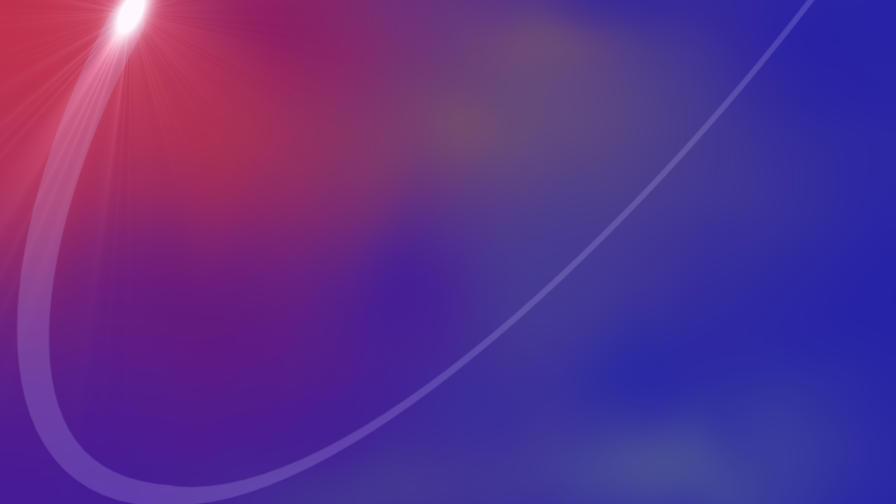
Write a Shadertoy shader that draws this background.

```glsl
// Red-to-blue cloudy backdrop with a thin curved ribbon sweeping from a bright flare.

const vec2 FLARE_POS = vec2(0.260, 0.975);
const vec2 FLARE_AXIS = vec2(-0.447, -0.894);
const vec3 FLARE_PINK = vec3(1.0, 0.58, 0.72);
const vec3 RIBBON_TINT = vec3(0.76, 0.70, 0.97);
const vec3 HAZE_GREY = vec3(0.40, 0.38, 0.53);

// Tints a colour inside a soft elliptical cloud.
vec3 cloud(vec3 base, vec2 p, vec2 centre, vec2 radius, vec3 tint, float strength) {
    vec2 q = (p - centre) / radius;
    return mix(base, tint, strength * exp(-dot(q, q)));
}

// Layered sines that bend the clouds.
vec2 warp(vec2 p) {
    vec2 offset = vec2(0.0);
    float amplitude = 0.025, frequency = 6.0;
    for (int i = 0; i < 4; i++) {
        offset += amplitude * sin(frequency * (p.yx + offset.yx) + vec2(1.3, 4.1) * float(i + 1));
        amplitude *= 0.55;
        frequency *= 1.9;
    }
    return p + offset;
}

// Soft drifting wisps in 0..1, from warped sines.
float wisps(vec2 p) {
    vec2 q = warp(p * 1.5) * 5.0;
    return 0.5 + 0.25 * sin(q.x + 1.4 * sin(q.y * 0.9)) + 0.25 * sin(q.y * 1.5 - q.x * 1.1 + 2.0);
}

vec3 background(vec2 p) {
    vec3 c = mix(vec3(0.25, 0.10, 0.60), vec3(0.12, 0.11, 0.67), smoothstep(0.3, 1.6, p.x));
    // Warm side
    c = cloud(c, p, vec2(0.09, 0.93), vec2(0.86, 0.54), vec3(0.74, 0.18, 0.29), 1.0);
    c = cloud(c, p, vec2(0.00, 0.70), vec2(0.26, 0.26), vec3(0.76, 0.20, 0.32), 0.5);
    c = cloud(c, p, vec2(0.58, 0.98), vec2(0.15, 0.13), vec3(0.52, 0.08, 0.38), 0.6);
    c = cloud(c, p, vec2(0.37, 0.76), vec2(0.20, 0.13), vec3(0.70, 0.20, 0.29), 0.5);
    c = cloud(c, p, vec2(0.77, 0.72), vec2(0.22, 0.12), vec3(0.56, 0.25, 0.36), 0.5);
    c = cloud(c, p, vec2(0.37, 0.38), vec2(0.25, 0.14), vec3(0.36, 0.07, 0.49), 0.45);
    // Grey haze
    c = cloud(c, p, vec2(1.32, 0.70), vec2(0.32, 0.28), vec3(0.27, 0.26, 0.56), 0.6);
    c = cloud(c, p, vec2(1.04, 0.77), vec2(0.26, 0.25), vec3(0.42, 0.31, 0.45), 0.75);
    c = cloud(c, p, vec2(0.90, 0.74), vec2(0.08, 0.07), vec3(0.50, 0.33, 0.37), 0.45);
    c = cloud(c, p, vec2(1.08, 0.90), vec2(0.13, 0.06), vec3(0.48, 0.32, 0.42), 0.5);
    c = cloud(c, p, vec2(1.08, 0.40), vec2(0.24, 0.24), vec3(0.26, 0.24, 0.58), 0.75);
    c = cloud(c, p, vec2(0.74, 0.02), vec2(0.28, 0.10), vec3(0.27, 0.26, 0.56), 0.6);
    c = cloud(c, p, vec2(1.34, 0.05), vec2(0.26, 0.12), vec3(0.34, 0.38, 0.56), 0.7);
    c = cloud(c, p, vec2(1.55, 0.18), vec2(0.14, 0.14), vec3(0.24, 0.26, 0.61), 0.6);
    // Deep violet and blue pockets
    c = cloud(c, p, vec2(0.81, 0.41), vec2(0.13, 0.12), vec3(0.25, 0.08, 0.60), 0.7);
    c = cloud(c, p, vec2(0.97, 0.19), vec2(0.09, 0.08), vec3(0.18, 0.15, 0.63), 0.6);
    c = cloud(c, p, vec2(1.25, 0.25), vec2(0.12, 0.10), vec3(0.12, 0.14, 0.66), 0.6);
    return cloud(c, p, vec2(1.32, 0.98), vec2(0.17, 0.08), vec3(0.17, 0.13, 0.62), 0.6);
}

vec2 bezier(vec2 a, vec2 b, vec2 c, vec2 d, float t) {
    float s = 1.0 - t;
    return s * s * s * a + 3.0 * s * t * (s * b + t * c) + t * t * t * d;
}

// Signed distance to a tapered cubic curve; widths are half widths at its ends.
float ribbon(vec2 p, vec2 a, vec2 b, vec2 c, vec2 d, vec2 widths, float taper) {
    const int STEPS = 32;
    float nearest = 1e3;
    vec2 from = a;
    for (int i = 1; i <= STEPS; i++) {
        vec2 to = bezier(a, b, c, d, float(i) / float(STEPS));
        vec2 side = to - from;
        float h = clamp(dot(p - from, side) / dot(side, side), 0.0, 1.0);
        float t = (float(i - 1) + h) / float(STEPS);
        float width = mix(widths.y, widths.x, pow(max(1.0 - t, 0.0), taper));
        nearest = min(nearest, length(p - from - side * h) - width);
        from = to;
    }
    return nearest;
}

// Thin streaks by angle, zero pointing straight down.
float streaks(float angle) {
    float broad = 0.5 + 0.5 * sin(angle * 21.0 + 2.0 * sin(angle * 7.0));
    float fine = 0.5 + 0.5 * sin(angle * 61.0 + 3.0 * sin(angle * 17.0 + 1.0));
    return 0.5 * broad * broad + 0.5 * pow(fine, 3.0);
}

vec3 flare(vec3 base, vec2 p) {
    vec2 d = p - FLARE_POS;
    float r = length(d);
    float angle = atan(d.x, -d.y);
    float along = dot(d, FLARE_AXIS);
    float across = dot(d, vec2(-FLARE_AXIS.y, FLARE_AXIS.x));
    // Rays: a long fan down and left, with short ones all around
    float fan = exp(-pow((angle + 0.46) / 0.38, 2.0));
    float rays = streaks(angle) * (0.48 * fan * exp(-r / 0.28) + 0.20 * exp(-r / 0.13));
    float beam = 0.75 * exp(-pow((angle + 0.46) / 0.24, 2.0) - r / 0.14);
    float halo = 0.55 * exp(-r / 0.075);
    vec3 c = mix(base, FLARE_PINK, clamp(rays + beam + halo, 0.0, 1.0));
    // White core, stretched along the beam
    float core = 1.5 * exp(-pow(across / 0.030, 2.0) - pow(along / 0.066, 2.0));
    return mix(c, vec3(1.0, 0.97, 1.0), clamp(core, 0.0, 1.0));
}

void mainImage(out vec4 fragColor, in vec2 fragCoord) {
    vec2 p = fragCoord / iResolution.y;
    float edge = 1.2 / iResolution.y;
    vec3 color = background(warp(p));
    color = mix(color, HAZE_GREY, 0.16 * wisps(p) * smoothstep(0.4, 1.0, p.x));

    // Ribbon: a wide bend on the left, then a thin sweep to the upper right
    vec2 joint = vec2(0.347, 0.016);
    float bend = ribbon(p, vec2(0.25, 0.954), vec2(0.046, 0.583), vec2(-0.07, 0.016),
                        joint, vec2(0.037, 0.019), 0.5);
    float sweep = ribbon(p, joint, vec2(0.700, 0.000), vec2(1.262, 0.549),
                         vec2(1.613, 1.005), vec2(0.019, 0.0056), 4.0);
    float cover = 1.0 - smoothstep(-edge, edge, min(bend, sweep));
    color = mix(color, RIBBON_TINT, 0.22 * cover);

    fragColor = vec4(flare(color, p), 1.0);
}
```
